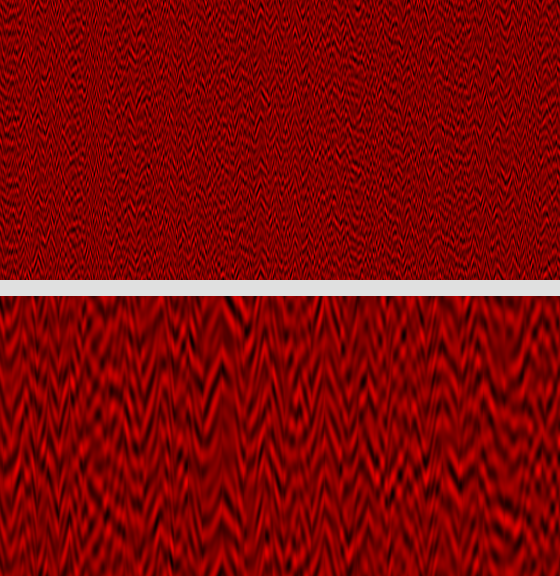
Top: the whole. Bottom: its middle third, enlarged.
A Shadertoy shader for this texture:

```glsl
const float TAU = 6.2831853;
const int WAVES = 6;
const float LOW_RATE = 15.0;       // slowest wave, cycles per canvas height
const float HIGH_RATE = 34.0;      // fastest wave
const float ZIGZAG_FREQ = 21.0;    // chevrons per canvas height
const float ZIGZAG_TURNS = 1.5;    // chevron depth in cycles
const float WARP_FREQ = 13.0;      // makes the chevrons uneven
const float WARP_SIZE = 1.2;
const float DRIFT_FREQ = 63.0;     // cells of the drift each wave has alone
const float DRIFT_TURNS = 1.3;
const float STREAK_FREQ = 128.0;
const float STREAK_GAIN = 0.06;
const float MEAN_RED = 0.493;
const float WAVE_GAIN = 0.077;

float hash(vec2 p) {
    return fract(sin(dot(p, vec2(127.1, 311.7))) * 43758.5453);
}

// Smooth one-dimensional noise in 0..1, one independent strip per seed
float stripNoise(float x, float seed) {
    float cell = floor(x);
    float f = fract(x);
    float blend = f * f * (3.0 - 2.0 * f);
    return mix(hash(vec2(cell, seed)), hash(vec2(cell + 1.0, seed)), blend);
}

// Uneven triangle wave in 0..1: steep slopes, hardly any level parts
float zigzag(float x, float seed) {
    float warped = x * ZIGZAG_FREQ + WARP_SIZE * stripNoise(x * WARP_FREQ, seed);
    return abs(2.0 * fract(warped + hash(vec2(seed, 1.0))) - 1.0);
}

void mainImage(out vec4 fragColor, in vec2 fragCoord) {
    vec2 uv = fragCoord / iResolution.y;

    // Two slant patterns: slanted grain where they agree, lenses where they cross
    vec2 slant = ZIGZAG_TURNS * vec2(zigzag(uv.x, 5.0), zigzag(uv.x, 8.0));

    // Upright waves whose phases drift from column to column
    float grain = 0.0;
    for (int i = 0; i < WAVES; i++) {
        float seed = 11.0 + 7.0 * float(i);
        float rate = mix(LOW_RATE, HIGH_RATE, (float(i) + 0.6 * hash(vec2(seed, 3.0))) / float(WAVES));
        float drift = DRIFT_TURNS * stripNoise(uv.x * DRIFT_FREQ + 0.37 * seed, seed);
        grain += sin(TAU * (uv.y * rate + slant[i % 2] + drift));
    }

    // Faint upright streaks
    float streak = stripNoise(uv.x * STREAK_FREQ, 91.0) - 0.5;

    float red = MEAN_RED + WAVE_GAIN * grain + STREAK_GAIN * streak;
    fragColor = vec4(clamp(red, 0.0, 1.0), 0.0, 0.0, 1.0);
}
```
